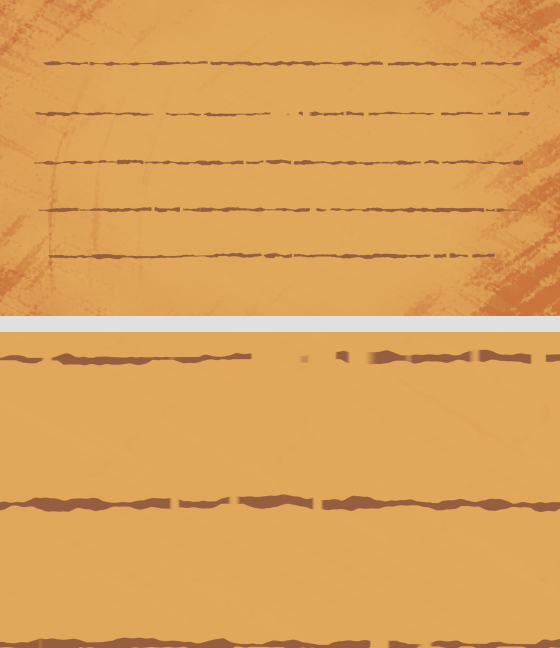
Top: the whole. Bottom: its middle third, enlarged.
Give the GLSL for this background, as a Shadertoy shader.

```glsl
// Five worn, hand-inked rules across a warm ochre sheet with dry-brushed edges.
// The sheet blends stretched gradient noise by distance from the centre;
// each rule is a thin band with noisy upper and lower edges and random gaps.

const vec3 OCHRE = vec3(0.882, 0.655, 0.353);
const vec3 RUST  = vec3(0.785, 0.455, 0.235);
const vec3 INK   = vec3(0.590, 0.370, 0.250);

const int   RULES      = 5;
const float FIRST_Y    = 0.190;   // height of the lowest rule
const float STEP_Y     = 0.1435;  // spacing, growing slightly upwards
const float STEP_GROW  = 0.0022;
const float HALF_WIDTH = 0.0048;
const float GAP_LEVEL  = -0.36;   // higher gives more gaps
const float GRAIN_SIZE = 75.0;

vec2 hashGradient(vec2 cell) {
    vec3 h = fract(cell.xyx * vec3(0.1031, 0.1030, 0.0973));
    h += dot(h, h.yzx + 33.33);
    float a = 6.2832 * fract((h.x + h.y) * h.z);
    return vec2(cos(a), sin(a));
}

float gradientNoise(vec2 p) {
    vec2 i = floor(p), f = fract(p);
    vec2 u = f * f * f * (f * (f * 6.0 - 15.0) + 10.0);
    vec2 e = vec2(0.0, 1.0);
    float a = dot(hashGradient(i), f);
    float b = dot(hashGradient(i + e.yx), f - e.yx);
    float c = dot(hashGradient(i + e.xy), f - e.xy);
    float d = dot(hashGradient(i + e.yy), f - e.yy);
    return mix(mix(a, b, u.x), mix(c, d, u.x), u.y);
}

float fbm(vec2 p) {
    float sum = 0.0, amp = 0.6;
    for (int k = 0; k < 4; k++) {
        sum += amp * gradientNoise(p);
        p = mat2(1.6, 1.2, -1.2, 1.6) * p + 7.3;
        amp *= 0.5;
    }
    return sum;
}

// Noise drawn out along a direction, like bristle marks
float bristles(vec2 p, float angle, vec2 freq) {
    float c = cos(angle), s = sin(angle);
    vec2 q = vec2(c * p.x + s * p.y, c * p.y - s * p.x);
    q.y += 0.12 * q.x * q.x;
    vec2 r = q * freq;
    return 0.6 * gradientNoise(r) + 0.35 * gradientNoise(r * vec2(1.7, 2.3) + 5.1)
         + 0.22 * gradientNoise(r * vec2(3.1, 5.2) + 9.7);
}

vec3 sheet(vec2 p, float aspect) {
    vec2 c = (p - vec2(0.5 * aspect, 0.5)) / vec2(0.5 * aspect, 0.5);
    float edge = smoothstep(0.55, 1.28, length(c * vec2(1.0, 0.75)));
    vec2 toCorner = p - vec2(aspect, 0.18);
    float corner = exp(-9.0 * dot(toCorner, toCorner));
    float grain = fbm(p * GRAIN_SIZE);
    float cloud = fbm(p * 4.0 + 3.0);

    // Soft wash, then steep and shallow dry strokes
    float tone = edge * (0.25 + 0.5 * cloud + 0.25 * grain);
    float steep = bristles(p, 0.92, vec2(2.6, 13.0));
    float shallow = bristles(p + 4.0, 0.48, vec2(3.2, 15.0));
    float dry = 0.35 * grain + 0.3 * cloud + 0.26 * edge + 0.18 * corner;
    tone += smoothstep(0.24, 0.50, steep + dry) * (0.07 + 0.5 * edge + 0.3 * corner);
    tone += smoothstep(0.24, 0.52, shallow + dry) * (0.07 + 0.3 * edge);

    // Curved sweeps on the left, fading as they rise
    for (int k = 0; k < 3; k++) {
        float n = float(k);
        float bend = p.y - 0.2;
        float x = 0.155 + 0.14 * n + 0.4 * bend * bend;
        float band = 1.0 - smoothstep(0.004, 0.024, abs(p.x - x));
        float wear = fbm(vec2((p.x - x) * 60.0, p.y * 5.0) + 19.0 * n);
        float fade = smoothstep(0.06, 0.16, p.y) * (1.0 - smoothstep(0.3, 0.9, p.y));
        tone += band * fade * smoothstep(-0.1, 0.25, wear + 0.4 * grain) * 0.5 / (1.0 + n);
    }
    vec3 col = mix(OCHRE, RUST, clamp(tone, 0.0, 1.0));
    return col + 0.012 * shallow + 0.008 * grain * edge;
}

// Ink coverage of one rule
float rule(vec2 p, float n, float aa) {
    float y = FIRST_Y + STEP_Y * n + STEP_GROW * n * n;
    float l = n - 2.2, r = n - 2.6;
    float left = 0.108 + 0.0095 * l * l;
    float right = 1.677 - 0.0145 * r * r;
    float seed = 13.37 * n + 2.41;

    // Broad swelling plus chipped, independent edges
    float swell = 0.8 + 0.95 * gradientNoise(vec2(p.x * 5.0, seed));
    float chipTop = clamp(3.0 * gradientNoise(vec2(p.x * 24.0, seed + 3.0)), -0.45, 0.45)
                  + 0.5 * gradientNoise(vec2(p.x * 95.0, seed + 5.0));
    float chipLow = clamp(3.0 * gradientNoise(vec2(p.x * 27.0, seed + 7.0)), -0.45, 0.45)
                  + 0.5 * gradientNoise(vec2(p.x * 90.0, seed + 9.0));
    float top = HALF_WIDTH * max(swell + chipTop, 0.28);
    float low = HALF_WIDTH * max(swell + chipLow, 0.28);
    float d = p.y - y - 0.004 * gradientNoise(vec2(p.x * 4.0, seed + 11.0));

    // Gaps gather toward the right; the ends are ragged
    float body = gradientNoise(vec2(p.x * 34.0, seed + 15.0))
               + 0.5 * gradientNoise(vec2(p.x * 4.5, seed + 17.0)) - 0.07 * (p.x - 0.9);
    float solid = smoothstep(GAP_LEVEL - 0.05, GAP_LEVEL + 0.05, body);
    float ends = min(p.x - left, right - p.x) + 0.6 * d;
    return smoothstep(-aa, aa, min(top - d, low + d)) * solid * smoothstep(-aa, aa, ends);
}

void mainImage(out vec4 fragColor, in vec2 fragCoord) {
    vec2 p = fragCoord / iResolution.y;
    float aspect = iResolution.x / iResolution.y;
    float ink = 0.0;
    for (int i = 0; i < RULES; i++) ink = max(ink, rule(p, float(i), 0.7 / iResolution.y));
    fragColor = vec4(mix(sheet(p, aspect), INK, ink), 1.0);
}
```
